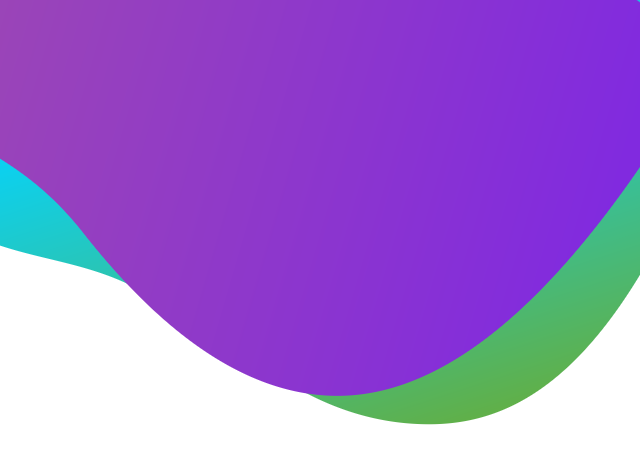
This background is drawn by a WebGL 1 fragment shader. Its source:

```glsl
precision highp float;

uniform vec2 u_resolution;

const vec3 PAPER = vec3(1.0);
const vec3 ORCHID = vec3(0.605, 0.270, 0.720);
const vec3 VIOLET = vec3(0.505, 0.165, 0.875);
const vec3 CYAN = vec3(0.040, 0.820, 0.950);
const vec3 GREEN = vec3(0.375, 0.690, 0.290);

// Gradient axes: weights of x and of depth below the top edge, then offset
const vec3 FRONT_AXIS = vec3(0.945, 0.196, 0.0);
const vec3 BACK_AXIS = vec3(0.505, 1.108, -0.386);

// Wave knots: x, height, slope
const vec3 FRONT_A = vec3(0.0, 0.652, -0.872);
const vec3 FRONT_B = vec3(0.1302, 0.489, -1.786);
const vec3 FRONT_C = vec3(0.5273, 0.1319, 0.0);
const vec3 FRONT_D = vec3(1.0, 0.6337, 2.04);

const vec3 BACK_A = vec3(0.0, 0.4615, -0.464);
const vec3 BACK_B = vec3(0.194, 0.381, -0.633);
const vec3 BACK_C = vec3(0.4792, 0.1374, -0.731);
const vec3 BACK_D = vec3(0.6706, 0.0696, 0.0);
const vec3 BACK_E = vec3(1.0, 0.3974, 2.321);

// Small notch at the top right of the front wave
const vec2 NOTCH_SIZE = vec2(0.005, 0.005);

// Cubic Hermite segment between two knots
float segment(vec3 a, vec3 b, float x) {
  float span = b.x - a.x;
  float t = (x - a.x) / span;
  float s = 1.0 - t;
  return s * s * ((1.0 + 2.0 * t) * a.y + t * span * a.z)
       + t * t * ((1.0 + 2.0 * s) * b.y - s * span * b.z);
}

float frontWave(float x) {
  if (x < FRONT_B.x) return segment(FRONT_A, FRONT_B, x);
  if (x < FRONT_C.x) return segment(FRONT_B, FRONT_C, x);
  return segment(FRONT_C, FRONT_D, x);
}

float backWave(float x) {
  if (x < BACK_B.x) return segment(BACK_A, BACK_B, x);
  if (x < BACK_C.x) return segment(BACK_B, BACK_C, x);
  if (x < BACK_D.x) return segment(BACK_C, BACK_D, x);
  return segment(BACK_D, BACK_E, x);
}

// Smooth coverage above an edge, from its height at x and one pixel further on
float coverAbove(float y, float edge, float nextEdge) {
  float rise = (nextEdge - edge) * u_resolution.y;
  float dist = (y - edge) * u_resolution.y / sqrt(1.0 + rise * rise);
  return clamp(dist + 0.5, 0.0, 1.0);
}

vec3 gradient(vec3 from, vec3 to, vec3 axis, vec2 uv) {
  float t = dot(axis, vec3(uv.x, 1.0 - uv.y, 1.0));
  return mix(from, to, clamp(t, 0.0, 1.0));
}

void main() {
  vec2 uv = gl_FragCoord.xy / u_resolution;
  float nextX = uv.x + 1.0 / u_resolution.x;

  // Back wave
  float back = coverAbove(uv.y, backWave(uv.x), backWave(nextX));
  vec3 color = mix(PAPER, gradient(CYAN, GREEN, BACK_AXIS, uv), back);

  // Front wave with its corner notch
  float front = coverAbove(uv.y, frontWave(uv.x), frontWave(nextX));
  vec2 corner = (1.0 - uv) / NOTCH_SIZE;
  front *= smoothstep(0.5, 1.5, corner.x + corner.y);
  color = mix(color, gradient(ORCHID, VIOLET, FRONT_AXIS, uv), front);

  gl_FragColor = vec4(color, 1.0);
}
```
